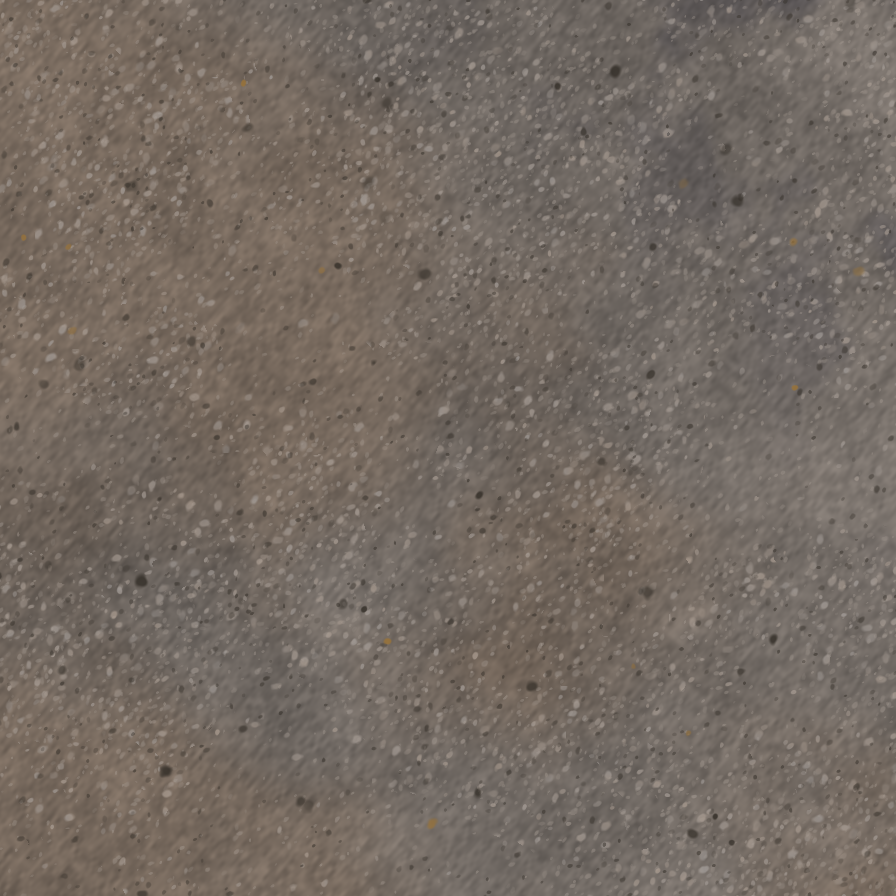
Write a Shadertoy shader that draws this texture.

```glsl
// Weathered concrete: a mottled grey-brown ground with fine slanted grain,
// clustered pale aggregate chips, dark pits and a few ochre flecks.
// Every layer is noise or jittered cells in a frame turned along the grain.

const float GRAIN_ANGLE = 0.87;
const vec3 GROUND = vec3(0.452, 0.411, 0.374);
const vec3 PALE_CHIP = vec3(0.66, 0.62, 0.585);
const vec3 PIT = vec3(0.20, 0.18, 0.155);
const vec3 OCHRE = vec3(0.60, 0.45, 0.22);
const vec3 COOL_TINT = vec3(0.97, 1.0, 1.04);
const vec3 WARM_TINT = vec3(1.025, 0.995, 0.97);

vec2 rotate2(vec2 p, float angle) {
    float c = cos(angle);
    float s = sin(angle);
    return vec2(c * p.x - s * p.y, s * p.x + c * p.y);
}

float hash(vec2 p) {
    vec3 q = fract(p.xyx * 0.1031);
    q += dot(q, q.yzx + 33.33);
    return fract((q.x + q.y) * q.z);
}

float noise(vec2 p) {
    vec2 i = floor(p);
    vec2 f = fract(p);
    f = f * f * (3.0 - 2.0 * f);
    float low = mix(hash(i), hash(i + vec2(1, 0)), f.x);
    float high = mix(hash(i + vec2(0, 1)), hash(i + vec2(1, 1)), f.x);
    return mix(low, high, f.y);
}

float fbm(vec2 p) {
    float sum = 0.0;
    float amp = 0.533;
    for (int i = 0; i < 4; i++) {
        sum += amp * noise(p);
        p = rotate2(p, 0.6) * 2.03 + 17.3;
        amp *= 0.5;
    }
    return sum;
}

// Soft elongated flecks, one per occupied cell; returns their coverage.
float flecks(vec2 p, float cells, float density, float stretch, float seed) {
    vec2 g = p * cells;
    float wobble = 0.14 * (noise(g * 3.0 + seed) - 0.5);
    float cover = 0.0;
    for (int y = -1; y <= 1; y++)
    for (int x = -1; x <= 1; x++) {
        vec2 cell = floor(g) + vec2(x, y);
        vec2 key = cell + seed;
        if (hash(key) > density) continue;
        vec2 centre = cell + 0.2 + 0.6 * vec2(hash(key + 31.7), hash(key + 57.1));
        vec2 d = rotate2(g - centre, 1.4 * (hash(key + 83.9) - 0.5));
        d.x /= stretch;
        float size = hash(key + 11.3);
        float radius = mix(0.2, 0.46, size * size);
        float tone = mix(0.35, 1.0, hash(key + 71.5));
        cover = max(cover, tone * (1.0 - smoothstep(radius * 0.4, radius, length(d) + wobble)));
    }
    return cover;
}

void mainImage(out vec4 fragColor, in vec2 fragCoord) {
    vec2 p = fragCoord / iResolution.y;
    vec2 along = rotate2(p, -GRAIN_ANGLE);

    // Broad mottling, warm and cool drift, and slanted grain
    float mottle = fbm(p * 5.0 + 3.1) - 0.5;
    float blotch = fbm(p * 16.0 + 41.0) - 0.5;
    float grain = noise(along * vec2(85.0, 210.0)) - 0.5;
    float grit = noise(along * vec2(150.0, 240.0) + 60.0) - 0.5;
    float shade = 1.0 + 0.22 * mottle + 0.20 * blotch + 0.17 * grain + 0.13 * grit;
    shade += 0.06 * (p.x - 0.5);
    float coolness = smoothstep(0.3, 0.7, fbm(p * 3.0 + 9.0) + 0.25 * (p.x - 0.5));
    vec3 col = GROUND * shade * mix(WARM_TINT, COOL_TINT, coolness);

    // Slate stains towards the upper right
    float corner = smoothstep(0.58, 0.95, 0.5 * (p.x + p.y));
    float stain = corner * smoothstep(0.48, 0.68, fbm(p * 8.0 + 23.0));
    col *= mix(vec3(1.0), vec3(0.80, 0.81, 0.86), stain);

    // Chips gather in patches and along a broad band right of centre
    float band = 1.0 - smoothstep(0.05, 0.40, abs(p.x + 0.35 * p.y - 0.83));
    float cluster = smoothstep(0.35, 0.68, fbm(p * 6.0 + 77.0) + 0.12 * band);
    float chips = flecks(along, 80.0, mix(0.06, 0.48, cluster), 1.5, 5.0);
    float crumbs = flecks(along, 130.0, mix(0.10, 0.42, cluster), 1.6, 205.0);
    vec3 chipColor = PALE_CHIP * mix(WARM_TINT, COOL_TINT, noise(p * 70.0));
    col = mix(col, PALE_CHIP, 0.42 * crumbs);
    col = mix(col, chipColor, 0.72 * chips);

    // Small pits everywhere, larger holes and ochre flecks seldom
    float pores = flecks(along, 105.0, mix(0.05, 0.16, cluster), 1.4, 409.0);
    float holes = flecks(along, 52.0, 0.022, 1.2, 613.0);
    float rust = flecks(along, 65.0, 0.0025, 1.3, 811.0);
    col = mix(col, PIT, 0.55 * pores);
    col = mix(col, PIT, 0.85 * holes);
    col = mix(col, OCHRE, 0.85 * rust);

    fragColor = vec4(col, 1.0);
}
```
